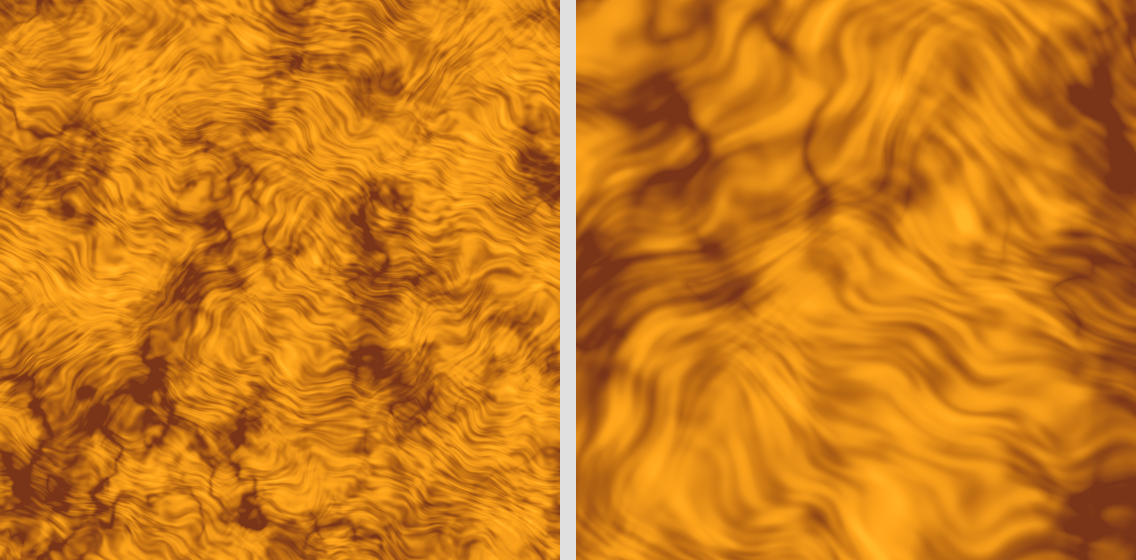
Left: the whole. Right: its middle third, enlarged.
Reproduce this texture procedurally as a Shadertoy shader.

```glsl
// Tiling amber surface: combed fibres, brown clouds and dark crinkled veins.

#define BASE_TONE 0.83
#define CLOUD_AMOUNT 0.55
#define FIBRE_AMOUNT 0.78
#define RELIEF_AMOUNT 0.75
#define BLOTCH_AMOUNT 0.62
#define HALO_AMOUNT 0.42
#define VEIN_AMOUNT 0.42
#define VEIN_WIDTH 0.035
#define HALO_WIDTH 0.10
#define BEND 0.06
#define LIGHT_STEP vec2(-0.005, 0.011)

const vec3 UMBER = vec3(0.53, 0.25, 0.09);
const vec3 OCHRE = vec3(0.75, 0.43, 0.07);
const vec3 AMBER = vec3(0.96, 0.61, 0.10);

// Whole-number lattices (columns): long cells that lean down or up to the right
const mat2 FALLING = mat2(20.0, 36.0, -9.0, 80.0);
const mat2 RISING = mat2(17.0, -52.0, 13.0, 64.0);

// Unit gradient at a lattice corner
vec2 gradientAt(vec2 corner, float seed) {
    vec3 q = fract(corner.xyx * vec3(0.1031, 0.1030, 0.0973) + seed * 0.137);
    q += dot(q, q.yzx + 33.33);
    float angle = 6.2832 * fract((q.x + q.y) * q.z);
    return vec2(cos(angle), sin(angle));
}

// Contribution of one corner, wrapped to its twin in the unit tile
float cornerValue(vec2 corner, vec2 offset, mat2 lattice, mat2 toTile, float seed) {
    vec2 twin = corner - lattice * floor(toTile * corner + 2e-5);
    return dot(gradientAt(floor(twin + 0.5), seed), offset);
}

// Gradient noise on any whole-number lattice; repeats on the unit square
float noise(vec2 p, mat2 lattice, float seed) {
    mat2 toTile = inverse(lattice);
    vec2 q = lattice * p;
    vec2 cell = floor(q), f = q - cell;
    vec2 u = f * f * f * (f * (f * 6.0 - 15.0) + 10.0);
    vec2 X = vec2(1, 0), Y = vec2(0, 1), XY = vec2(1, 1);
    float a = cornerValue(cell, f, lattice, toTile, seed);
    float b = cornerValue(cell + X, f - X, lattice, toTile, seed);
    float c = cornerValue(cell + Y, f - Y, lattice, toTile, seed);
    float d = cornerValue(cell + XY, f - XY, lattice, toTile, seed);
    return mix(mix(a, b, u.x), mix(c, d, u.x), u.y);
}

// Layered noise, doubling the whole-number frequency each octave
float fbm(vec2 p, float frequency, int octaves, float gain, float seed) {
    float sum = 0.0, amplitude = 1.0;
    for (int i = 0; i < octaves; i++) {
        sum += amplitude * noise(p, mat2(frequency), seed + float(i) * 1.7);
        frequency *= 2.0;
        amplitude *= gain;
    }
    return sum;
}

// Fine strands over a coarser wrinkle, on one slanted lattice
float fibres(vec2 p, mat2 lattice, float seed) {
    return noise(p, lattice, seed) + 0.55 * noise(p, 2.0 * lattice, seed + 3.0);
}

void mainImage(out vec4 fragColor, in vec2 fragCoord) {
    vec2 p = fragCoord / iResolution.xy;
    vec2 bent = p + BEND * vec2(fbm(p, 5.0, 3, 0.5, 1.0), fbm(p, 5.0, 3, 0.5, 9.0));

    // Brown clouds and soft relief lit from above
    float cloud = fbm(p, 5.0, 5, 0.6, 17.0);
    float relief = fbm(bent, 9.0, 3, 0.5, 23.0)
                 - fbm(bent + LIGHT_STEP, 9.0, 3, 0.5, 23.0);

    // Fibres, changing direction from region to region
    float region = smoothstep(-0.05, 0.35, noise(p, mat2(4.0), 31.0));
    float strands = mix(fibres(bent, FALLING, 37.0), fibres(bent, RISING, 41.0), region);

    // Veins follow the zero line of a rough field and fade in and out
    float ridge = abs(fbm(p, 3.0, 5, 0.5, 47.0));
    float presence = smoothstep(-0.2, 0.25, fbm(p, 3.0, 2, 0.5, 53.0));
    float vein = presence * exp(-ridge * ridge / (VEIN_WIDTH * VEIN_WIDTH));
    float halo = presence * exp(-ridge / HALO_WIDTH);

    // Dark blotches with crinkled inner lines
    float crinkle = exp(-abs(fbm(bent, 11.0, 3, 0.55, 59.0)) / 0.09);
    float blotch = smoothstep(0.12, 0.5, fbm(p, 5.0, 5, 0.58, 61.0) + 0.12 * halo);
    float stain = (BLOTCH_AMOUNT * blotch + HALO_AMOUNT * halo) * (0.75 + 0.6 * crinkle)
                + VEIN_AMOUNT * vein;

    float tone = BASE_TONE + CLOUD_AMOUNT * cloud + RELIEF_AMOUNT * relief - stain
               + FIBRE_AMOUNT * strands * (1.0 - 0.5 * min(stain, 1.0));
    tone -= 0.5 * max(tone - 0.95, 0.0);
    tone = clamp(tone, -0.12, 1.25);

    // Umber to ochre to amber, with pale glints on the brightest strands
    vec3 color = tone < 0.5 ? mix(UMBER, OCHRE, tone * 2.0)
                            : mix(OCHRE, AMBER, tone * 2.0 - 1.0);
    color += vec3(0.0, 0.1, 0.3) * max(tone - 1.08, 0.0);
    fragColor = vec4(clamp(color, 0.0, 1.0), 1.0);
}
```
